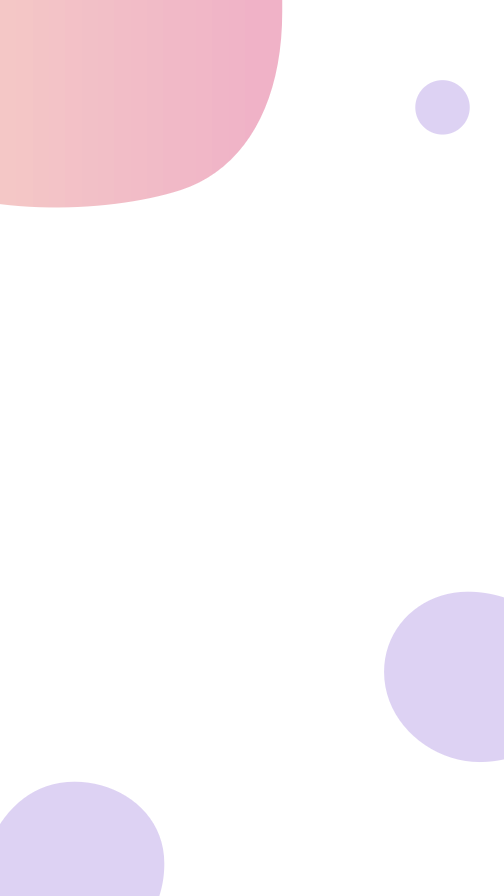
Give the GLSL for this background, as a Shadertoy shader.

```glsl
// Soft pastel blobs, one rosy and three lavender, in the corners of a white page.

const vec3 PAPER = vec3(1.0);
const vec3 LAVENDER = vec3(0.867, 0.824, 0.953);
const vec3 PEACH = vec3(0.957, 0.783, 0.778);
const vec3 ROSE = vec3(0.940, 0.700, 0.780);
const float PAGE_HEIGHT = 16.0 / 9.0;   // page width is 1
const float BAND_WIDTH = 0.0324;        // steps of the rosy gradient
const float GRADIENT_END = 0.50;
const vec2 DOT_CENTER = vec2(0.878, 0.213);
const float DOT_RADIUS = 0.054;
const int CURVE_STEPS = 20;

// Outline being traced: pen position, squared distance, inside/outside sign
struct Outline { vec2 pen; float dist2; float side; };

Outline startAt(vec2 start) {
    return Outline(start, 1e6, 1.0);
}

void lineTo(inout Outline o, vec2 p, vec2 end) {
    vec2 edge = end - o.pen;
    vec2 rel = p - o.pen;
    vec2 gap = rel - edge * clamp(dot(rel, edge) / dot(edge, edge), 0.0, 1.0);
    o.dist2 = min(o.dist2, dot(gap, gap));
    // Even-odd rule: flip the sign at each crossing to the right of p
    if ((o.pen.y > p.y) != (end.y > p.y)
        && rel.x < edge.x * rel.y / edge.y) o.side = -o.side;
    o.pen = end;
}

void curveTo(inout Outline o, vec2 p, vec2 b, vec2 c, vec2 d) {
    vec2 a = o.pen;
    for (int i = 1; i <= CURVE_STEPS; i++) {
        float t = float(i) / float(CURVE_STEPS);
        float s = 1.0 - t;
        lineTo(o, p, s*s*s*a + 3.0*s*s*t*b + 3.0*s*t*t*c + t*t*t*d);
    }
}

float signedDistance(Outline o) {
    return o.side * sqrt(o.dist2);
}

float rosyBlob(vec2 p) {
    Outline o = startAt(vec2(0.560, 0.023));
    curveTo(o, p, vec2(0.560, 0.208), vec2(0.484, 0.336), vec2(0.359, 0.377));
    curveTo(o, p, vec2(0.266, 0.407), vec2(0.127, 0.421), vec2(0.0, 0.405));
    lineTo(o, p, vec2(-0.1, 0.39));
    lineTo(o, p, vec2(-0.1, -0.1));
    lineTo(o, p, vec2(0.560, -0.1));
    lineTo(o, p, vec2(0.560, 0.023));
    return signedDistance(o);
}

float rightBlob(vec2 p) {
    Outline o = startAt(vec2(0.762, 1.333));
    curveTo(o, p, vec2(0.762, 1.243), vec2(0.836, 1.174), vec2(0.928, 1.174));
    curveTo(o, p, vec2(0.975, 1.174), vec2(1.019, 1.188), vec2(1.065, 1.215));
    lineTo(o, p, vec2(1.065, 1.481));
    curveTo(o, p, vec2(1.032, 1.500), vec2(0.995, 1.512), vec2(0.951, 1.512));
    curveTo(o, p, vec2(0.856, 1.512), vec2(0.762, 1.435), vec2(0.762, 1.333));
    return signedDistance(o);
}

float lowerBlob(vec2 p) {
    Outline o = startAt(vec2(-0.035, 1.713));
    curveTo(o, p, vec2(-0.012, 1.632), vec2(0.046, 1.551), vec2(0.148, 1.551));
    curveTo(o, p, vec2(0.238, 1.551), vec2(0.326, 1.613), vec2(0.326, 1.713));
    curveTo(o, p, vec2(0.326, 1.748), vec2(0.319, 1.773), vec2(0.306, 1.806));
    lineTo(o, p, vec2(-0.035, 1.806));
    lineTo(o, p, vec2(-0.035, 1.713));
    return signedDistance(o);
}

float coverage(float dist, float pixel) {
    return clamp(0.5 - dist / pixel, 0.0, 1.0);
}

void mainImage(out vec4 fragColor, in vec2 fragCoord) {
    // Page coordinates: x to the right, y down from the top
    vec2 uv = fragCoord / iResolution.xy;
    vec2 p = vec2(uv.x, (1.0 - uv.y) * PAGE_HEIGHT);
    float pixel = max(1.0 / iResolution.x, PAGE_HEIGHT / iResolution.y);

    // Lavender shapes
    float lavender = min(rightBlob(p), lowerBlob(p));
    lavender = min(lavender, length(p - DOT_CENTER) - DOT_RADIUS);
    vec3 color = mix(PAPER, LAVENDER, coverage(lavender, pixel));

    // Rosy blob with a gently banded gradient
    float band = (floor(p.x / BAND_WIDTH) + 0.5) * BAND_WIDTH;
    vec3 rosy = mix(PEACH, ROSE, clamp(band / GRADIENT_END, 0.0, 1.0));
    color = mix(color, rosy, coverage(rosyBlob(p), pixel));

    fragColor = vec4(color, 1.0);
}
```
